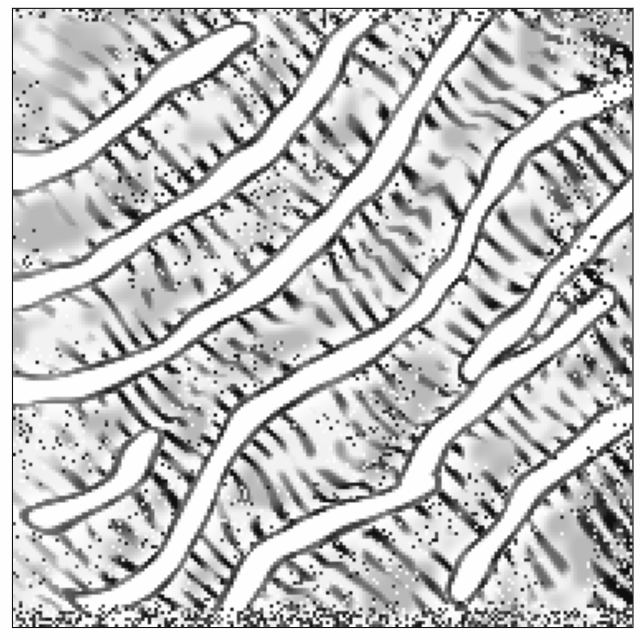
A WebGL 2 fragment shader for this pattern:

```glsl
#version 300 es
precision highp float;
// Diagonal white channels with dark rims, joined by ladders of broken rungs.
// Each channel is a cosine wave across the diagonal; rungs follow its length.
// Ink is sampled on a coarse grid and blended, which gives the grainy edges.

#define GRID 188.0
#define CHANNELS 9
#define HALF_WIDTH 0.0215
#define RIM 0.0026
#define RUNG_PITCH 0.050
#define LEFT_BEND 0.15
#define BEND_REACH 0.25
#define SPECK_RATE 0.065
#define FRAME_HALF 0.0009
#define PAPER vec3(0.995)
#define INK vec3(0.06)

uniform vec2 u_resolution;
out vec4 fragColor;

// Per channel: mean offset, amplitude, crest position, frequency
const vec4 WAVE[CHANNELS] = vec4[](
  vec4(0.61, 0.03, 1.05, 8.5), vec4(0.395, 0.03, 0.78, 7.7),
  vec4(0.187, 0.052, 0.45, 4.7), vec4(-0.093, 0.047, 0.72, 7.2),
  vec4(-0.36, 0.065, 0.50, 7.5), vec4(-0.40, 0.02, 1.08, 9.0),
  vec4(-0.318, 0.012, 1.60, 6.0), vec4(-0.637, 0.02, 1.08, 8.0),
  vec4(0.05, 0.03, 0.65, 6.0));
// Start and end of each channel along the diagonal
const vec2 SPAN[CHANNELS] = vec2[](
  vec2(-1, 1.32), vec2(-1, 3), vec2(-1, 3), vec2(0.16, 3), vec2(0.36, 0.89),
  vec2(0.87, 1.48), vec2(1.15, 3), vec2(0.78, 3), vec2(0.22, 0.52));

float hash(vec2 c) {
  vec3 q = fract(c.xyx * 0.1031);
  q += dot(q, q.yzx + 33.33);
  return fract((q.x + q.y) * q.z);
}

float noise(vec2 p) {
  vec2 i = floor(p), f = fract(p);
  f = f * f * (3.0 - 2.0 * f);
  return mix(mix(hash(i), hash(i + vec2(1, 0)), f.x),
             mix(hash(i + vec2(0, 1)), hash(i + vec2(1, 1)), f.x), f.y);
}

// x: signed distance to the nearest channel, y: lane number
vec2 channels(vec2 p) {
  float along = p.x + p.y;
  float turn = max(1.0 - p.x / BEND_REACH, 0.0);
  float across = p.y - p.x - LEFT_BEND * turn * turn
               + 0.024 * (noise(p * 17.0) - 0.5);
  float bendSlope = 2.0 * LEFT_BEND * turn / BEND_REACH;
  float nearest = 1.0, lane = 0.0;
  for (int k = 0; k < CHANNELS; k++) {
    vec4 w = WAVE[k];
    float angle = (along - w.z) * w.w;
    float offset = across - w.x - w.y * cos(angle);
    float slope = w.y * w.w * sin(angle);
    float side = offset / length(vec2(bendSlope - 1.0 + slope, 1.0 + slope));
    float beyond = max(max(SPAN[k].x - along, along - SPAN[k].y), 0.0) * 0.7;
    nearest = min(nearest, length(vec2(side, beyond)));
    lane += smoothstep(-0.01, 0.01, offset);
  }
  return vec2(nearest - HALF_WIDTH * (0.82 + 0.36 * noise(p * 13.0 + 5.0)), lane);
}

float inkAt(vec2 cell) {
  vec2 p = cell / GRID;
  vec2 c = channels(p);
  float edge = c.x;
  float inLane = smoothstep(0.0, 0.008, edge);
  float middle = smoothstep(0.018, 0.055, edge);
  float fade = smoothstep(0.01, 0.17, p.x);
  float burn = smoothstep(0.84, 1.0, p.x) * smoothstep(0.3, 0.65, noise(p * 9.0 + 40.0));

  // Rungs: crisp near the rims, soft and pale in mid lane
  float phase = (p.x + p.y + 0.07 * noise(p * 8.0 + 11.0)) / RUNG_PITCH + c.y * 0.37;
  float fromRung = abs(fract(phase) - 0.5) * 2.0;
  float width = 0.04 + 0.26 * noise(p * 31.0 + 3.0) + 0.2 * burn;
  float rung = 1.0 - smoothstep(width, width + mix(0.34, 0.6, middle), fromRung);
  float breaks = smoothstep(0.15, 0.65, noise(p * 38.0 + 20.0));
  float strength = breaks * mix(1.0, 0.62, middle) * mix(0.28, 1.0, fade) + 0.5 * burn;
  float ink = rung * strength * inLane;

  // Grey haze and dark rims
  float haze = 0.05 + 0.24 * smoothstep(0.35, 0.9, noise(p * 24.0 + 60.0));
  ink = max(ink, haze * smoothstep(0.004, 0.04, edge));
  float rimTone = mix(0.5, 0.98, noise(p * 45.0 + 80.0)) * mix(0.7, 1.0, fade);
  ink = max(ink, rimTone * (1.0 - smoothstep(RIM, RIM + 0.0042, abs(edge))));

  // Specks, denser along the border
  float border = 0.36 * (1.0 - smoothstep(0.012, 0.045, p.y))
               + 0.20 * smoothstep(0.965, 1.0, p.y) + 0.14 * burn;
  float rate = SPECK_RATE * smoothstep(0.3, 0.75, noise(p * 10.0 + 30.0)) * inLane + border;
  float pick = hash(cell + 71.0);
  if (pick < rate) ink = max(ink, 0.65 + 0.35 * hash(cell + 19.0));
  if (pick > 1.0 - rate) ink *= 0.15;
  return clamp(ink, 0.0, 1.0);
}

void main() {
  vec2 uv = gl_FragCoord.xy / u_resolution;
  vec2 lower = vec2(0.0195), upper = vec2(0.989, 0.987);

  // Blend the four nearest grid samples
  vec2 g = (uv - lower) / (upper - lower) * GRID - 0.5;
  vec2 i = floor(g), f = smoothstep(0.1, 0.9, g - i);
  float ink = mix(mix(inkAt(i), inkAt(i + vec2(1, 0)), f.x),
                  mix(inkAt(i + vec2(0, 1)), inkAt(i + vec2(1, 1)), f.x), f.y);

  // Margin and thin frame
  vec2 box = abs(uv - 0.5 * (lower + upper)) - 0.5 * (upper - lower);
  float rim = max(box.x, box.y), soft = 0.6 / min(u_resolution.x, u_resolution.y);
  ink *= 1.0 - smoothstep(-soft, soft, rim);
  ink = max(ink, 1.0 - smoothstep(FRAME_HALF - soft, FRAME_HALF + soft, abs(rim)));
  fragColor = vec4(mix(PAPER, INK, ink), 1.0);
}
```
